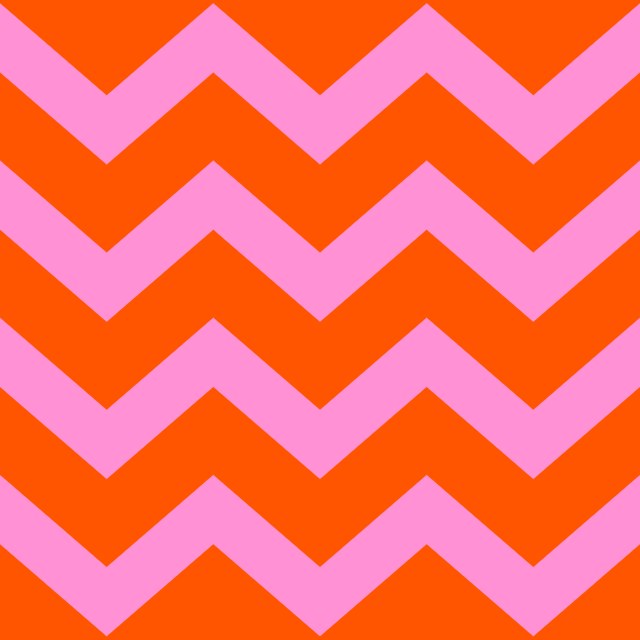
This pattern is drawn by a Shadertoy shader. Its source:

```glsl
const vec3 ORANGE = vec3(1.0, 0.33, 0.0);
const vec3 PINK = vec3(1.0, 0.57, 0.83);
const float ZIGZAGS = 3.0;        // repeats across
const float BANDS = 4.0;          // bands down
const float BAND_PITCH = 0.2457;  // vertical spacing of bands
const float BAND_HEIGHT = 0.1083; // vertical thickness of a band
const float AMPLITUDE = 0.144;    // peak to valley
const float TOP_MARGIN = 0.0049;  // gap above the first peaks

// 0 at the peaks, 1 at the valleys
float triangleWave(float x) {
    return 1.0 - abs(2.0 * fract(x) - 1.0);
}

// Signed distance to the nearest chevron band
float chevronDistance(vec2 uv) {
    float drop = AMPLITUDE * triangleWave(uv.x * ZIGZAGS);
    float depth = 1.0 - uv.y - TOP_MARGIN - drop - 0.5 * BAND_HEIGHT;
    float band = clamp(round(depth / BAND_PITCH), 0.0, BANDS - 1.0);
    float vertical = abs(depth - band * BAND_PITCH) - 0.5 * BAND_HEIGHT;

    // Convert vertical offset to distance across the slanted edge
    float slope = 2.0 * AMPLITUDE * ZIGZAGS;
    return vertical * inversesqrt(1.0 + slope * slope);
}

void mainImage(out vec4 fragColor, in vec2 fragCoord) {
    vec2 uv = fragCoord / iResolution.xy;
    float pixel = 1.0 / min(iResolution.x, iResolution.y);
    float coverage = clamp(0.5 - chevronDistance(uv) / pixel, 0.0, 1.0);
    fragColor = vec4(mix(ORANGE, PINK, coverage), 1.0);
}
```
